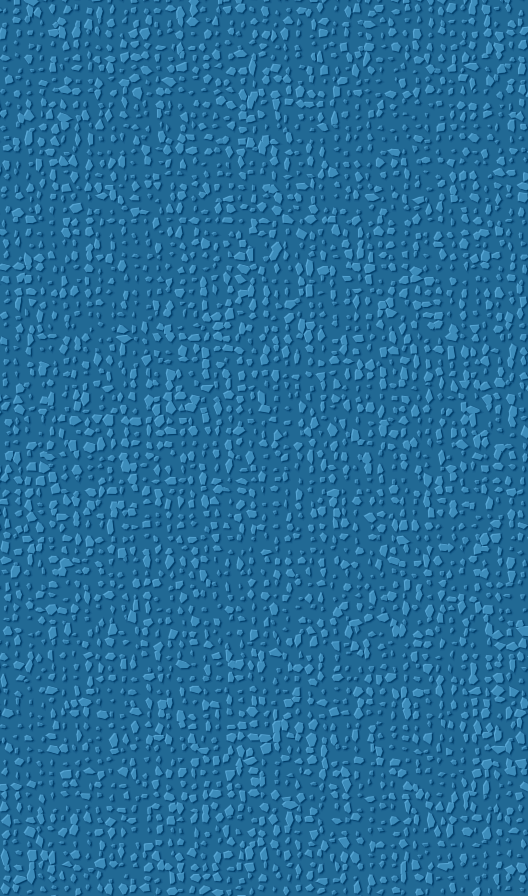
Reproduce this texture procedurally as a Shadertoy shader.

```glsl
const float COLUMNS = 45.0;               // chips across the canvas width
const float JITTER = 0.26;                // wander of a chip inside its cell
const float MIN_RADIUS = 0.16;            // chip radii, in cells
const float MAX_RADIUS = 0.44;
const int SIDES = 6;
const float TAU = 6.2831853;
const vec2 LIGHT = vec2(-0.80, 0.60);     // direction towards the light
const float SHADOW_REACH = 0.15;
const float BEVEL = 0.13;
const float HALO = 0.13;
const float SOFTNESS = 0.06;

const vec3 BASE = vec3(0.13, 0.41, 0.58);
const vec3 HALO_BLUE = vec3(0.09, 0.36, 0.54);
const vec3 SHADOW_BLUE = vec3(0.01, 0.25, 0.42);
const vec3 DIM_CHIP = vec3(0.16, 0.45, 0.63);
const vec3 BRIGHT_CHIP = vec3(0.24, 0.55, 0.73);
const vec3 HIGHLIGHT = vec3(0.35, 0.66, 0.84);

float hash(vec2 p) {
    vec3 q = fract(vec3(p.xyx) * 0.1031);
    q += dot(q, q.yzx + 33.33);
    return fract((q.x + q.y) * q.z);
}

// Slow drift of the chip size over the sheet
float drift(vec2 cell) {
    return 0.5 * sin(cell.x * 0.23 + 1.7 * sin(cell.y * 0.11))
         + 0.5 * sin(cell.y * 0.19 - cell.x * 0.07 + 2.0);
}

// Signed distance to an irregular convex chip centred on zero
float chipDistance(vec2 p, vec2 cell, float radius) {
    float stretch = mix(0.78, 1.38, hash(cell + 71.3));
    p *= vec2(stretch, 1.0 / stretch);
    float d = -1.0;
    for (int i = 0; i < SIDES; i++) {
        float k = float(i);
        float angle = TAU * (k + 0.7 * hash(cell + 13.7 * k + 5.1)) / float(SIDES);
        float reach = radius * mix(0.65, 1.15, hash(cell + 9.3 * k + 41.9));
        d = max(d, dot(p, vec2(cos(angle), sin(angle))) - reach);
    }
    return d;
}

// x: distance to the nearest chip, y: its relative size
vec2 nearestChip(vec2 p) {
    vec2 home = floor(p);
    vec2 nearest = vec2(1.0, 0.0);
    for (int y = -1; y <= 1; y++) {
        for (int x = -1; x <= 1; x++) {
            vec2 cell = home + vec2(x, y) + 100.0;
            vec2 wander = vec2(hash(cell + 3.1), hash(cell + 27.7)) - 0.5;
            vec2 centre = cell - 99.5 + 2.0 * JITTER * wander;
            float size = clamp(pow(hash(cell + 57.9), 1.3) + 0.12 * drift(cell), 0.0, 1.0);
            float d = chipDistance(p - centre, cell, mix(MIN_RADIUS, MAX_RADIUS, size));
            if (d < nearest.x) nearest = vec2(d, size);
        }
    }
    return nearest;
}

void mainImage(out vec4 fragColor, in vec2 fragCoord) {
    vec2 p = fragCoord / iResolution.x * COLUMNS;
    float edge = max(SOFTNESS, 0.6 * COLUMNS / iResolution.x);

    vec2 chip = nearestChip(p);
    float shadowDistance = nearestChip(p + LIGHT * SHADOW_REACH).x;
    float litDistance = nearestChip(p + LIGHT * BEVEL).x;

    float inside = 1.0 - smoothstep(-edge, edge, chip.x);
    float shadow = 1.0 - smoothstep(-edge, edge, shadowDistance);
    float halo = 1.0 - smoothstep(0.0, HALO + edge, shadowDistance);
    float lit = smoothstep(-edge, edge, litDistance);

    // Sheet with cast shadows
    vec3 color = mix(BASE, HALO_BLUE, halo);
    color = mix(color, SHADOW_BLUE, shadow);

    // Raised chips, brighter when larger, with a lit bevel
    vec3 face = mix(DIM_CHIP, BRIGHT_CHIP, smoothstep(0.05, 0.55, chip.y));
    face = mix(face, HIGHLIGHT, lit * mix(0.7, 1.0, chip.y));
    color = mix(color, face, inside);

    fragColor = vec4(color, 1.0);
}
```
